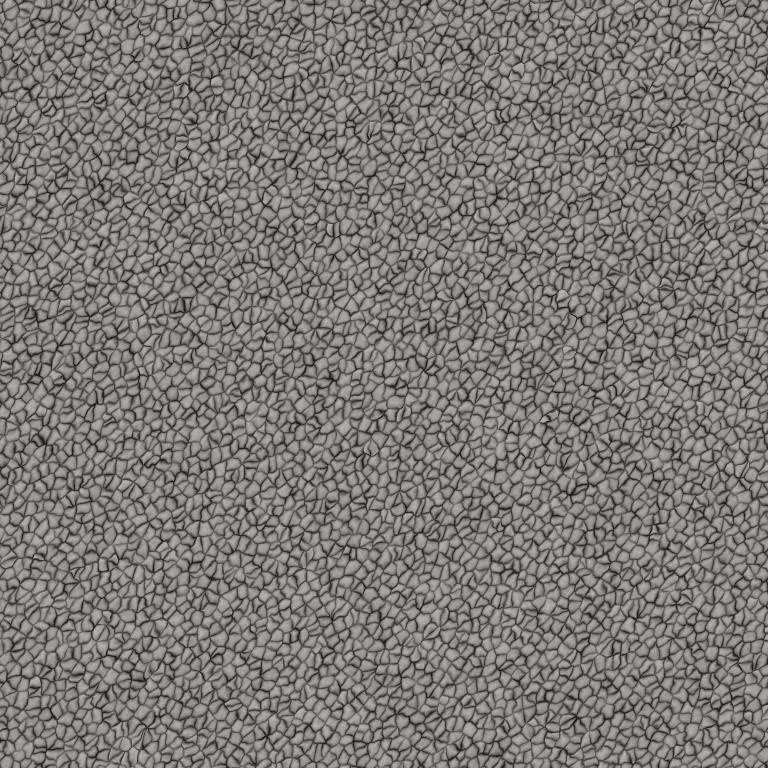
Reproduce this texture procedurally as a Shadertoy shader.

```glsl
// Grey looped-wool pile: small rounded tufts leaning along a diagonal.
// Jittered, stretched Voronoi cells form the tufts; the distance to the cell
// border gives soft dark crevices, and gradient noise adds fibres and mottling.

const vec3 SHADOW_COLOR = vec3(0.21, 0.20, 0.18);
const vec3 WOOL_COLOR = vec3(0.62, 0.61, 0.60);
const vec2 LEAN = vec2(0.6, 0.8);           // long axis of the tufts
const vec2 TUFT_DENSITY = vec2(63.0, 82.0); // tufts per canvas, along and across
const float JITTER = 0.92;

vec2 hash2(vec2 p) {
    vec3 q = fract(p.xyx * vec3(0.1031, 0.1030, 0.0973));
    q += dot(q, q.yzx + 33.33);
    return fract((q.xx + q.yz) * q.zy);
}

float gradientDot(vec2 cell, vec2 corner, vec2 f) {
    float angle = 6.28318 * hash2(cell + corner).x;
    return dot(vec2(cos(angle), sin(angle)), f - corner);
}

// Gradient noise, roughly -0.7 to 0.7.
float gradientNoise(vec2 p) {
    vec2 cell = floor(p);
    vec2 f = p - cell;
    vec2 u = f * f * f * (f * (f * 6.0 - 15.0) + 10.0);
    float low = mix(gradientDot(cell, vec2(0, 0), f), gradientDot(cell, vec2(1, 0), f), u.x);
    float high = mix(gradientDot(cell, vec2(0, 1), f), gradientDot(cell, vec2(1, 1), f), u.x);
    return mix(low, high, u.y);
}

// Returns border distance, tuft random value, and offset from the tuft centre.
vec4 tuftCell(vec2 p, float jitter) {
    vec2 base = floor(p);
    vec2 nearest = vec2(0.0);
    vec2 second = vec2(0.0);
    vec2 nearestId = base;
    float d1 = 1e3;
    float d2 = 1e3;
    for (int y = -1; y <= 1; y++) {
        for (int x = -1; x <= 1; x++) {
            vec2 id = base + vec2(x, y);
            vec2 toSite = id + 0.5 + jitter * (hash2(id) - 0.5) - p;
            float d = dot(toSite, toSite);
            if (d < d1) {
                d2 = d1;
                second = nearest;
                d1 = d;
                nearest = toSite;
                nearestId = id;
            } else if (d < d2) {
                d2 = d;
                second = toSite;
            }
        }
    }
    float border = 0.5 * (d2 - d1) / max(length(second - nearest), 0.01);
    return vec4(border, hash2(nearestId + 71.0).y, -nearest);
}

// Brightness of the pile at a canvas position.
float pileTone(vec2 uv) {
    vec2 along = vec2(dot(uv, LEAN), dot(uv, vec2(-LEAN.y, LEAN.x)));
    vec2 p = along * TUFT_DENSITY + 200.0;

    // Roughen tuft outlines
    vec2 warp = vec2(gradientNoise(p * 1.3), gradientNoise(p * 1.3 + 47.0));
    vec4 tuft = tuftCell(p + 0.32 * warp, JITTER);

    // Crevices of uneven depth, light from the upper left
    float depth = 0.46 * (1.0 + 0.8 * gradientNoise(p * 0.75 + 19.0));
    float crevice = depth * exp(-tuft.x / 0.115);
    float lit = 0.07 * dot(tuft.zw, vec2(0.35, 0.94));

    // Fibres, tuft variation and broad mottling
    float fibres = 0.055 * gradientNoise(along * vec2(150.0, 215.0) + 300.0);
    fibres += 0.035 * gradientNoise(uv * 243.0 + 90.0);
    float variation = 0.045 * (tuft.y - 0.5);
    float mottling = 0.025 * gradientNoise(uv * 7.0 + 5.0);
    return 0.635 - crevice + lit + fibres + variation + mottling;
}

void mainImage(out vec4 fragColor, in vec2 fragCoord) {
    float canvas = min(iResolution.x, iResolution.y);

    // Four samples per pixel smooth the crevices
    float tone = 0.0;
    for (int i = 0; i < 4; i++) {
        vec2 offset = vec2(i % 2, i / 2) * 0.5 - 0.25;
        tone += 0.25 * pileTone((fragCoord + offset) / canvas);
    }

    float lightness = (max(tone, 0.12) - SHADOW_COLOR.g) / (WOOL_COLOR.g - SHADOW_COLOR.g);
    fragColor = vec4(mix(SHADOW_COLOR, WOOL_COLOR, lightness), 1.0);
}
```
